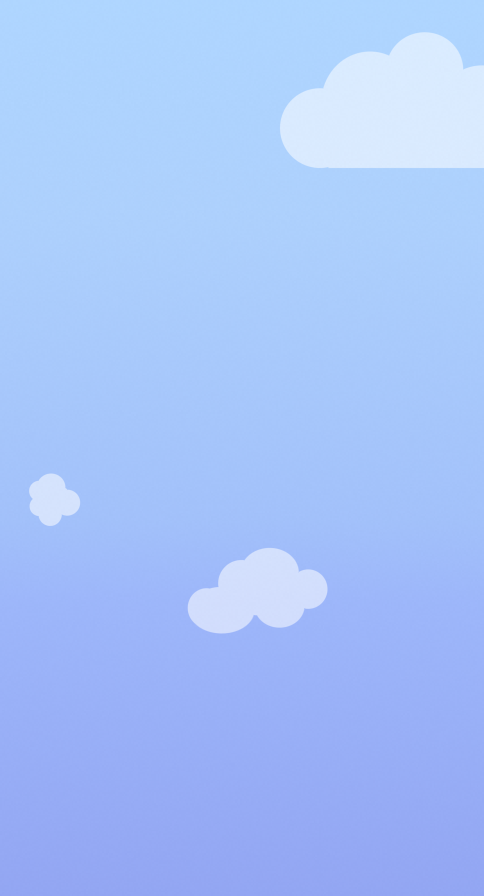
Write a WebGL 2 fragment shader that draws this background.

```glsl
#version 300 es
precision highp float;
// Soft blue to periwinkle sky with three pale, translucent puffy clouds.

uniform vec2 u_resolution;
out vec4 fragColor;

// Lengths are percentages of the canvas height, with the origin at lower left.
const float UNITS = 100.0;
const vec3 SKY_TOP = vec3(0.685, 0.837, 1.0);
const vec3 SKY_UPPER = vec3(0.678, 0.815, 0.99);
const vec3 SKY_MIDDLE = vec3(0.635, 0.755, 0.98);
const vec3 SKY_LOWER = vec3(0.615, 0.715, 0.98);
const vec3 SKY_BOTTOM = vec3(0.575, 0.65, 0.95);
const float UPPER_Y = 75.0;
const float MIDDLE_Y = 42.0;
const float LOWER_Y = 33.0;
const float CLOUD_OPACITY = 0.54;
const float BIG_CLOUD_BASE = 81.25;
const float GRAIN = 0.006;

// Each puff is an ellipse: centre xy, radii zw.
const int PUFFS = 7;
const vec4 BIG_CLOUD[PUFFS] = vec4[PUFFS](
  vec4(35.7, 85.7, 4.45, 4.45), vec4(41.3, 88.5, 5.45, 5.75),
  vec4(47.4, 92.2, 4.3, 4.2), vec4(53.8, 87.6, 5.1, 5.1),
  vec4(44.8, 85.0, 9.6, 7.0), vec4(50.3, 85.0, 7.0, 7.0),
  vec4(54.0, 85.0, 5.0, 5.0));
const vec4 MIDDLE_CLOUD[PUFFS] = vec4[PUFFS](
  vec4(23.05, 32.15, 2.1, 2.2), vec4(24.75, 31.9, 3.65, 2.6),
  vec4(26.95, 34.9, 2.6, 2.6), vec4(30.1, 36.1, 3.25, 2.75),
  vec4(34.4, 34.25, 2.15, 2.2), vec4(31.2, 32.4, 2.8, 2.45),
  vec4(29.2, 34.1, 4.4, 2.8));
const vec4 SMALL_CLOUD[PUFFS] = vec4[PUFFS](
  vec4(5.7, 45.6, 1.6, 1.55), vec4(4.4, 45.2, 1.15, 1.15),
  vec4(7.5, 43.9, 1.45, 1.45), vec4(5.6, 42.6, 1.3, 1.3),
  vec4(4.4, 43.5, 1.1, 1.1), vec4(6.0, 44.0, 1.7, 1.7),
  vec4(6.8, 44.8, 0.9, 0.9));

float hash(vec2 p) {
  vec3 q = fract(p.xyx * 0.1031);
  q += dot(q, q.yzx + 33.33);
  return fract((q.x + q.y) * q.z);
}

float ellipseDistance(vec2 p, vec4 puff) {
  return (length((p - puff.xy) / puff.zw) - 1.0) * min(puff.z, puff.w);
}

float cloudDistance(vec2 p, vec4 puffs[PUFFS]) {
  float d = UNITS;
  for (int i = 0; i < PUFFS; i++) d = min(d, ellipseDistance(p, puffs[i]));
  return d;
}

vec3 skyColor(float y) {
  vec3 color = mix(SKY_BOTTOM, SKY_LOWER, clamp(y / LOWER_Y, 0.0, 1.0));
  color = mix(color, SKY_MIDDLE, clamp((y - LOWER_Y) / (MIDDLE_Y - LOWER_Y), 0.0, 1.0));
  color = mix(color, SKY_UPPER, clamp((y - MIDDLE_Y) / (UPPER_Y - MIDDLE_Y), 0.0, 1.0));
  return mix(color, SKY_TOP, clamp((y - UPPER_Y) / (UNITS - UPPER_Y), 0.0, 1.0));
}

void main() {
  float unit = UNITS / u_resolution.y;
  vec2 p = gl_FragCoord.xy * unit;

  // Sky
  vec3 color = skyColor(p.y);

  // Clouds: the large one is cut flat along its base
  float d = max(cloudDistance(p, BIG_CLOUD), BIG_CLOUD_BASE - p.y);
  d = min(d, cloudDistance(p, MIDDLE_CLOUD));
  d = min(d, cloudDistance(p, SMALL_CLOUD));
  float cover = 1.0 - smoothstep(-0.7 * unit, 0.7 * unit, d);
  color = mix(color, vec3(1.0), cover * CLOUD_OPACITY);

  // Faint grain on a canvas-relative grid hides banding
  color += (hash(floor(p * 5.0)) - 0.5) * GRAIN;
  fragColor = vec4(color, 1.0);
}
```
